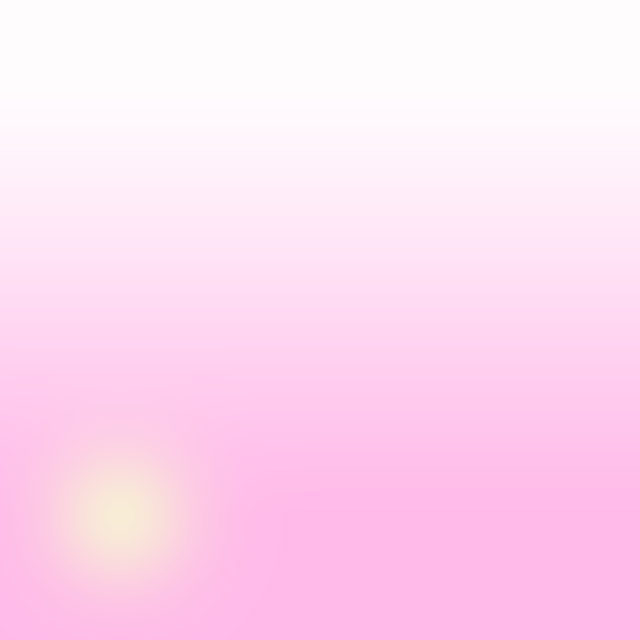
Give the GLSL for this background, as a Shadertoy shader.

```glsl
// A soft sky fading from near-white at the top to candy pink below,
// with one round cream glow at the lower left. The sky is an eased
// vertical blend; the glow is a Gaussian falloff around its centre.

const vec3 PALE_SKY   = vec3(1.000, 0.990, 0.995);
const vec3 PINK_SKY   = vec3(1.000, 0.730, 0.914);
const vec3 CREAM_GLOW = vec3(0.972, 0.926, 0.840);

// Mostly linear ramp with gently rounded ends.
float softRamp(float start, float end, float x, float easing) {
    float t = clamp((x - start) / (end - start), 0.0, 1.0);
    return mix(t, smoothstep(0.0, 1.0, t), easing);
}

// Vertical blend between two heights.
vec3 skyColor(float height, float pinkLevel, float paleLevel) {
    return mix(PINK_SKY, PALE_SKY, softRamp(pinkLevel, paleLevel, height, 0.35));
}

// Round Gaussian light, 1 at its centre.
float glow(vec2 p, vec2 center, float radius) {
    vec2 offset = (p - center) / radius;
    return exp(-dot(offset, offset));
}

void mainImage(out vec4 fragColor, in vec2 fragCoord) {
    vec2 uv = fragCoord / iResolution.xy;

    // Keep the glow circular on any canvas shape.
    vec2 aspect = vec2(iResolution.x / iResolution.y, 1.0);
    vec2 glowCenter = vec2(0.188, 0.194);

    vec3 color = skyColor(uv.y, 0.20, 0.87);
    color = mix(color, CREAM_GLOW, glow(uv * aspect, glowCenter * aspect, 0.113));

    fragColor = vec4(color, 1.0);
}
```
